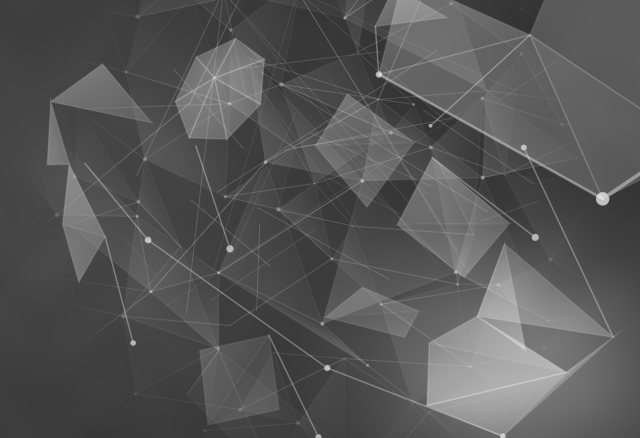
Reproduce this background procedurally as a Shadertoy shader.

```glsl
float hash(vec2 s) { return fract(sin(dot(s, vec2(127.1, 311.7))) * 43758.5); }
vec2 hash2(vec2 s) { return vec2(hash(s), hash(s + 19.7)); }
float cross2(vec2 a, vec2 b) { return a.x * b.y - a.y * b.x; }

// Soft coverage of a signed distance
float cover(float d) {
    float soft = .8 / iResolution.y;
    return 1. - smoothstep(-soft, soft, d);
}

float disc(vec2 p, vec2 center, float radius) { return cover(length(p - center) - radius); }

float strand(vec2 p, vec2 a, vec2 b, float width) {
    vec2 ab = b - a;
    return cover(length(p - a - ab * clamp(dot(p - a, ab) / dot(ab, ab), 0., 1.)) - width);
}

// Strand that ends in a round hub
float link(vec2 p, vec2 a, vec2 b, float width, float hub) {
    return max(.42 * strand(p, a, b, width), .95 * disc(p, b, hub));
}

// Translucent triangle: one tone per corner, thin lit rim
float facet(vec2 p, vec2 a, vec2 b, vec2 c, vec3 tone) {
    float area = cross2(b - a, c - a);
    vec3 w = vec3(cross2(b - p, c - p), cross2(c - p, a - p), cross2(a - p, b - p)) / area;
    vec3 h = w * abs(area) / vec3(length(c - b), length(a - c), length(b - a));
    float inside = min(h.x, min(h.y, h.z));
    float rim = 1. - smoothstep(0., .0032, abs(inside));
    return cover(-inside) * dot(clamp(w, 0., 1.), tone) + rim * (.03 + .12 * dot(tone, vec3(1)));
}

// Two facets sharing the edge b-d
float kite(vec2 p, vec2 a, vec2 b, vec2 c, vec2 d, vec4 tone) {
    return max(facet(p, a, b, d, tone.xyw), facet(p, c, b, d, tone.zyw * .85));
}

vec2 node(vec2 cell, float scale) { return (cell + .12 + .76 * hash2(cell + scale)) / scale; }

// Irregular net of facets, strands and small hubs
float net(vec2 p, float scale) {
    float light = 0.;
    for (int k = 0; k < 4; k++) {
        vec2 cell = floor(p * scale) - vec2(k % 2, k / 2);
        vec2 a = node(cell, scale), b = node(cell + vec2(1, 0), scale);
        vec2 c = node(cell + vec2(0, 1), scale), d = node(cell + 1., scale);
        float r = hash(cell + 5.3);
        if (r > .5) light += facet(p, a, b, c, vec3(.2, .06, .03) * r);
        if (r < .3) light += facet(p, d, b, c, vec3(.02, .17, .07));
        light += .28 * step(.45, hash(cell + 2.1)) * strand(p, a, d, .001);
        light += .2 * step(.55, hash(cell + 8.4)) * strand(p, a, b, .0008);
        light += .5 * step(.4, r) * disc(p, a, .0025 + .0025 * r * r);
    }
    return light;
}

void mainImage(out vec4 fragColor, in vec2 fragCoord) {
    vec2 p = fragCoord / iResolution.y;

    // Dim backdrop with a pale left side and faint mottling
    vec2 pale = (p - vec2(.12, .55)) * 1.9, halo = (p - vec2(1.19, .16)) * vec2(3.3, 4.2);
    float shade = .205 + .075 * exp(-dot(pale, pale));
    shade += .004 * (sin(p.x * 23. + 3. * sin(p.y * 9.)) + sin(p.y * 31. + 2. * sin(p.x * 17.)));
    float light = .42 * exp(-dot(halo, halo));

    // Scattered net, densest around the middle
    float dense = 1. - smoothstep(.45, 1., length(p - vec2(.72, .55)) / .72);
    light += dense * (net(p, 4.3) + .65 * net(mat2(.8, .6, -.6, .8) * p, 6.1));

    // Long faint threads, every third one falling from the top
    for (int i = 0; i < 30; i++) {
        vec2 s = vec2(i, 3.7), from = vec2(.3, .2) + vec2(1, .75) * hash2(s);
        if (i % 3 == 0) from = vec2(.51 + .17 * float(i % 2), 1.02);
        vec2 to = .25 + vec2(1, .6) * hash2(s + 7.9);
        light += (.08 + .15 * hash(s + 1.3)) * strand(p, from, to, .0008);
    }

    // Broad planes at the upper right
    vec2 peak = vec2(1.21, .92), bend = vec2(.865, .83), corner = vec2(1.376, .546);
    vec2 side = vec2(1.6, .66), brow = vec2(.857, .94);
    light += facet(p, bend, corner, peak, vec3(.28, .19, .24));
    light += facet(p, bend, peak, vec2(.92, 1.05), vec3(.22, .26, .33));
    light += facet(p, peak, corner, side, vec3(.3, .19, .18));
    light += facet(p, peak, side, vec2(1.45, 1.5), vec3(.19, .22, .26));
    light += facet(p, brow, vec2(.9, 1.03), vec2(1.02, .96), vec3(.25, .4, .2));

    // Folded shards at the left
    vec2 fold = vec2(.116, .768);
    light += facet(p, vec2(.234, .854), fold, vec2(.346, .72), vec3(.34, .3, .13));
    light += facet(p, fold, vec2(.108, .624), vec2(.158, .625), vec3(.3, .34, .2));

    // Faceted gem, a fan around its heart
    mat2 lean = mat2(.105, .035, 0, .115);
    for (int i = 0; i < 7; i++) {
        vec2 turn = vec2(i, i + 1) * .8976 + .35, c = cos(turn), s = sin(turn);
        light += facet(p - vec2(.505, .792), vec2(-.015, .03), lean * vec2(c.x, s.x),
            lean * vec2(c.y, s.y), vec3(.38, .27, .22) + .1 * hash(turn));
    }

    // Kites, fading from first to last
    vec4 kites[10] = vec4[](
        vec4(.158, .625, .143, .487), vec4(.18, .356, .24, .46),
        vec4(.987, .64, .907, .487), vec4(1.06, .367, 1.163, .49),
        vec4(.793, .785, .72, .667), vec4(.838, .527, .945, .675),
        vec4(.827, .344, .743, .276), vec4(.924, .23, .956, .29),
        vec4(.456, .2, .475, .03), vec4(.637, .065, .614, .234));
    for (int i = 0; i < 5; i++) {
        vec4 u = kites[2 * i], v = kites[2 * i + 1];
        light += kite(p, u.xy, u.zw, v.xy, v.zw, vec4(.34, .26, .3, .2) * (1.25 - .18 * float(i)));
    }

    // Glowing crystal at the lower right
    vec2 crown = vec2(1.09, .278), tip = vec2(1.293, .15), foot = vec2(.975, .074);
    vec2 wing = vec2(1.4, .23), spire = vec2(1.152, .443), base = vec2(1.148, .004);
    light += facet(p, spire, crown, wing, vec3(.17, .32, .22));
    light += facet(p, spire, crown, vec2(1.2, .2), vec3(.1, .22, .45));
    light += kite(p, crown, vec2(.98, .217), foot, tip, vec4(.35, .28, .65, .65));
    light += kite(p, foot, base, wing, tip, vec4(.48, .22, .17, .55));

    // Main strands and hubs
    vec4 links[9] = vec4[](
        vec4(.194, .627, .338, .452), vec4(.338, .452, .747, .16), vec4(.747, .16, base),
        vec4(.24, .46, .304, .217), vec4(.447, .667, .525, .432), vec4(.614, .234, .727, .002),
        vec4(.987, .64, 1.222, .458), vec4(wing, 1.196, .663), vec4(brow, bend));
    for (int i = 0; i < 9; i++)
        light += link(p, links[i].xy, links[i].zw, .0015, .006 + .002 * hash(links[i].xy));
    light += link(p, peak, vec2(.983, .713), .0014, .004);
    light += 1.2 * link(p, vec2(1.5, .63), corner, .004, .015) + link(p, bend, corner, .003, 0.);

    fragColor = vec4(vec3(1. - (1. - shade) * exp(-light)), 1);
}
```
